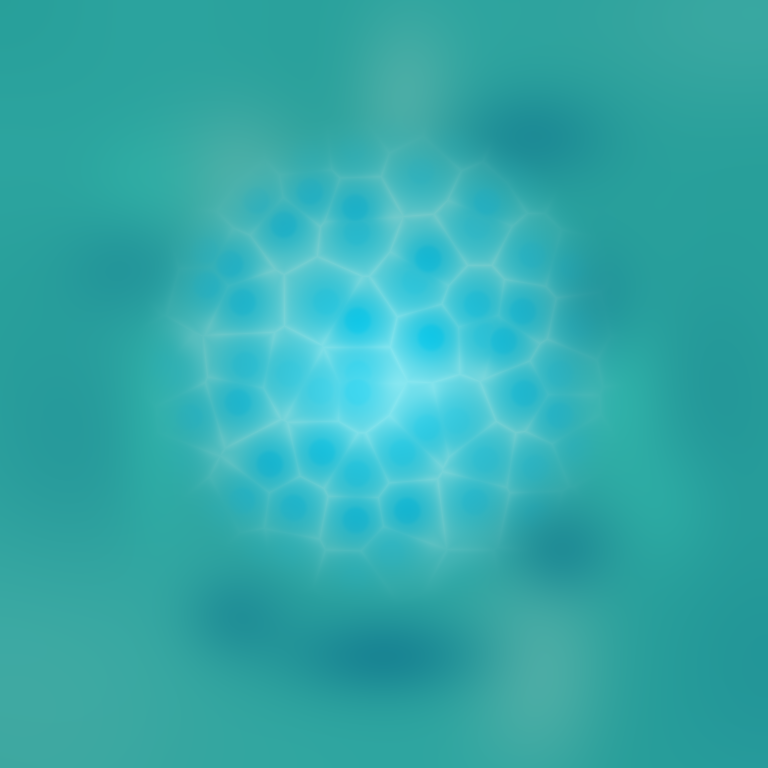
Write a Shadertoy shader that draws this background.

```glsl
const vec3 TEAL = vec3(0.165, 0.635, 0.615);
const vec3 DEEP = vec3(0.09, 0.51, 0.57);
const vec3 MIST = vec3(0.38, 0.71, 0.67);
const vec3 JADE = vec3(0.19, 0.71, 0.66);
const vec3 DISC_TINT = vec3(0.26, 0.73, 0.76);
const vec3 HEART_TINT = vec3(0.30, 0.85, 0.94);
const vec3 WEB_OUTER = vec3(0.48, 0.77, 0.75);
const vec3 WEB_INNER = vec3(0.58, 0.92, 0.95);
const vec3 NUCLEUS_OUTER = vec3(0.10, 0.65, 0.74);
const vec3 NUCLEUS_INNER = vec3(0.03, 0.80, 0.94);

const vec2 DISC_CENTER = vec2(0.50, 0.53);
const vec2 HEART_CENTER = vec2(0.50, 0.51);
const float DISC_RADIUS = 0.33;
const float DISC_FADE = 0.14;
const float HEART_RADIUS = 0.18;
const float CELL_COUNT = 14.0;
const float NUCLEUS_RADIUS = 0.29;
const float HALO_RADIUS = 0.72;
const float JITTER = 0.90;

vec3 hash32(vec2 p) {
    vec3 q = fract(p.xyx * vec3(0.1031, 0.1030, 0.0973));
    q += dot(q, q.yxz + 33.33);
    return fract((q.xxy + q.yzz) * q.zyx);
}

float valueNoise(vec2 p) {
    vec2 i = floor(p);
    vec2 f = fract(p);
    f = f * f * (3.0 - 2.0 * f);
    float low = mix(hash32(i).x, hash32(i + vec2(1, 0)).x, f.x);
    float high = mix(hash32(i + vec2(0, 1)).x, hash32(i + vec2(1, 1)).x, f.x);
    return mix(low, high, f.y);
}

float blob(vec2 p, vec2 center, vec2 radius) {
    vec2 d = (p - center) / radius;
    return exp(-dot(d, d));
}

// Soft clouds of the backdrop
vec3 backdrop(vec2 p) {
    float mist = 0.40 * blob(p, vec2(0.02, 0.05), vec2(0.28, 0.24))
               + 0.65 * blob(p, vec2(0.70, 0.13), vec2(0.09, 0.14))
               + 0.65 * blob(p, vec2(0.31, 0.76), vec2(0.09, 0.10))
               + 0.60 * blob(p, vec2(0.53, 0.87), vec2(0.07, 0.11))
               + 0.25 * blob(p, vec2(0.95, 0.97), vec2(0.22, 0.12));
    float jade = 0.80 * blob(p, vec2(0.81, 0.49), vec2(0.06, 0.10))
               + 0.60 * blob(p, vec2(0.87, 0.35), vec2(0.07, 0.09))
               + 0.75 * blob(p, vec2(0.20, 0.45), vec2(0.05, 0.14))
               + 0.50 * blob(p, vec2(0.19, 0.76), vec2(0.08, 0.08));
    float deep = 0.95 * blob(p, vec2(0.50, 0.147), vec2(0.12, 0.055))
               + 0.60 * blob(p, vec2(0.31, 0.20), vec2(0.07, 0.06))
               + 0.75 * blob(p, vec2(0.69, 0.82), vec2(0.10, 0.065))
               + 0.45 * blob(p, vec2(0.17, 0.65), vec2(0.09, 0.07))
               + 0.30 * blob(p, vec2(0.09, 0.43), vec2(0.12, 0.15))
               + 0.30 * blob(p, vec2(0.93, 0.48), vec2(0.09, 0.16))
               + 0.35 * blob(p, vec2(1.00, 0.10), vec2(0.14, 0.18));
    vec3 color = TEAL + 0.025 * (valueNoise(p * 5.0) - 0.5);
    color = mix(color, MIST, min(mist, 1.0));
    color = mix(color, JADE, min(jade, 1.0));
    return mix(color, DEEP, min(deep, 1.0));
}

// Returns web brightness and nucleus strength
vec2 cells(vec2 p) {
    vec2 base = floor(p);
    float nearest = 8.0;
    float second = 8.0;
    float nucleus = 0.0;
    for (int y = -2; y <= 2; y++) {
        for (int x = -2; x <= 2; x++) {
            vec2 id = base + vec2(x, y);
            vec3 rnd = hash32(id + 17.0);
            float d = length(id + 0.5 + JITTER * (rnd.xy - 0.5) - p);
            second = min(second, max(nearest, d));
            nearest = min(nearest, d);
            float core = 1.0 - smoothstep(NUCLEUS_RADIUS - 0.10, NUCLEUS_RADIUS, d);
            float halo = 1.0 - smoothstep(0.0, HALO_RADIUS, d);
            nucleus = max(nucleus, mix(0.3, 1.0, rnd.z) * (0.30 * core + 0.70 * halo));
        }
    }
    float ridge = exp(-(second - nearest) / 0.16);
    float web = smoothstep(0.25, 0.80, nearest) * (0.35 + 0.65 * ridge);
    return vec2(web, nucleus);
}

void mainImage(out vec4 fragColor, in vec2 fragCoord) {
    vec2 uv = fragCoord / iResolution.xy;
    float discDistance = length(uv - DISC_CENTER);
    float disc = 1.0 - smoothstep(DISC_RADIUS - DISC_FADE, DISC_RADIUS, discDistance);
    float heart = blob(uv, HEART_CENTER, vec2(HEART_RADIUS));

    // Glowing disc
    vec3 color = backdrop(uv);
    color = mix(color, DISC_TINT, 0.75 * disc);
    color = mix(color, HEART_TINT, 0.85 * heart);

    // Cells and the pale web between them
    vec2 cell = cells(uv * CELL_COUNT);
    color = mix(color, mix(NUCLEUS_OUTER, NUCLEUS_INNER, heart), 0.95 * cell.y * disc);
    color = mix(color, mix(WEB_OUTER, WEB_INNER, heart), 0.75 * cell.x * disc);

    // Bright core and shaded right and lower edges
    color = mix(color, WEB_INNER, 0.40 * blob(uv, vec2(0.49, 0.49), vec2(0.09, 0.05)));
    float shade = 0.70 * blob(uv, vec2(0.73, 0.285), vec2(0.07, 0.06))
                + 0.45 * blob(uv, vec2(0.78, 0.61), vec2(0.06, 0.08));
    color = mix(color, DEEP, shade);
    fragColor = vec4(color, 1.0);
}
```
